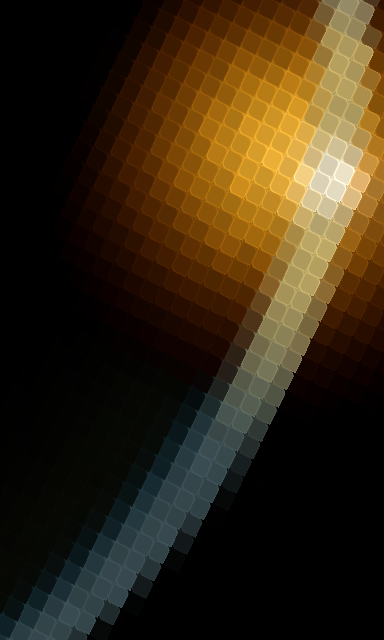
Reproduce this background procedurally as a WebGL 2 fragment shader.

```glsl
#version 300 es
precision highp float;
// Slanted mosaic of rounded tiles lit by an amber glow and a pale, cooling streak.
uniform vec2 u_resolution;
out vec4 outColor;

const vec2 TILE = vec2(0.0275, 0.030);   // tile size: across, along the slant
const vec2 OFFSET = vec2(0.1495, 0.008); // anchors a column edge to the streak

float hash(vec2 c) {
  return fract(sin(dot(c, vec2(127.1, 311.7))) * 43758.5);
}

// Light at a point given as x = across the slant, y = along it
vec3 lightField(vec2 p) {
  // amber glow, each channel with its own reach
  vec2 toGlow = p - vec2(0.08, 0.88);
  vec3 warm = vec3(0.93, 0.68, 0.20) * exp(-dot(toGlow, toGlow) / vec3(0.055, 0.038, 0.014));
  warm *= smoothstep(-0.33, -0.15, p.x);
  vec3 color = max(warm - vec3(0.045, 0.02, 0.0), 0.0);

  // bent streak, steel blue at the foot and gold above
  float bend = p.y - 0.57;
  float side = p.x - 0.19 + 0.43 * bend * bend;
  vec3 streak = mix(vec3(0.21, 0.28, 0.30), vec3(0.70, 0.62, 0.37), smoothstep(0.38, 0.76, p.y));
  streak = mix(streak, vec3(0.55, 0.51, 0.38), smoothstep(1.06, 1.14, p.y));
  float mask = smoothstep(-0.075, -0.012, side) * (1.0 - smoothstep(0.018, 0.056, side));

  // deep blue shadow on the streak's left flank, faint olive beyond
  float low = 1.0 - smoothstep(0.43, 0.54, p.y);
  float flank = (side + 0.045) / 0.035;
  color += low * vec3(0.03, 0.11, 0.15) * exp(-flank * flank);
  float haze = (side + 0.13) / 0.11;
  color += low * vec3(0.025, 0.03, 0.012) * exp(-haze * haze);
  color = mix(color, streak, mask);

  // white core
  vec2 toCore = p - vec2(0.155, 0.877);
  return color + vec3(0.20, 0.25, 0.42) * exp(-dot(toCore, toCore) / 0.0035);
}

vec3 tileColor(vec2 cell) {
  vec3 color = lightField((cell + 0.5) * TILE + OFFSET);
  return color * (0.93 + 0.14 * hash(cell));
}

// Box distance with two opposite corners rounded
float tileDistance(vec2 q) {
  float radius = q.x * q.y > 0.0 ? 0.010 : 0.0;
  vec2 b = abs(q) - 0.5 * TILE + radius;
  return min(max(b.x, b.y), 0.0) + length(max(b, 0.0)) - radius;
}

void main() {
  vec2 uv = gl_FragCoord.xy / u_resolution.y;
  float pixel = 1.0 / u_resolution.y;

  // slanted grid
  vec2 p = vec2(dot(uv, vec2(0.90, -0.44)), dot(uv, vec2(0.44, 0.90)));
  vec2 grid = (p - OFFSET) / TILE;
  vec2 cell = floor(grid);
  vec2 q = (fract(grid) - 0.5) * TILE;
  float d = tileDistance(q);

  // cut corners reveal the neighbour, joining tiles into S-shaped steps
  vec2 neighbour = q.x > 0.0 ? vec2(1.0, 0.0) : vec2(0.0, -1.0);
  vec3 color = mix(tileColor(cell), tileColor(cell + neighbour), smoothstep(0.0, pixel, d));

  // thin glowing rims
  float rim = 1.0 - smoothstep(0.0, 0.0008 + pixel, abs(d));
  color += rim * (0.16 * color + 0.003);
  outColor = vec4(clamp(color, 0.0, 1.0), 1.0);
}
```
